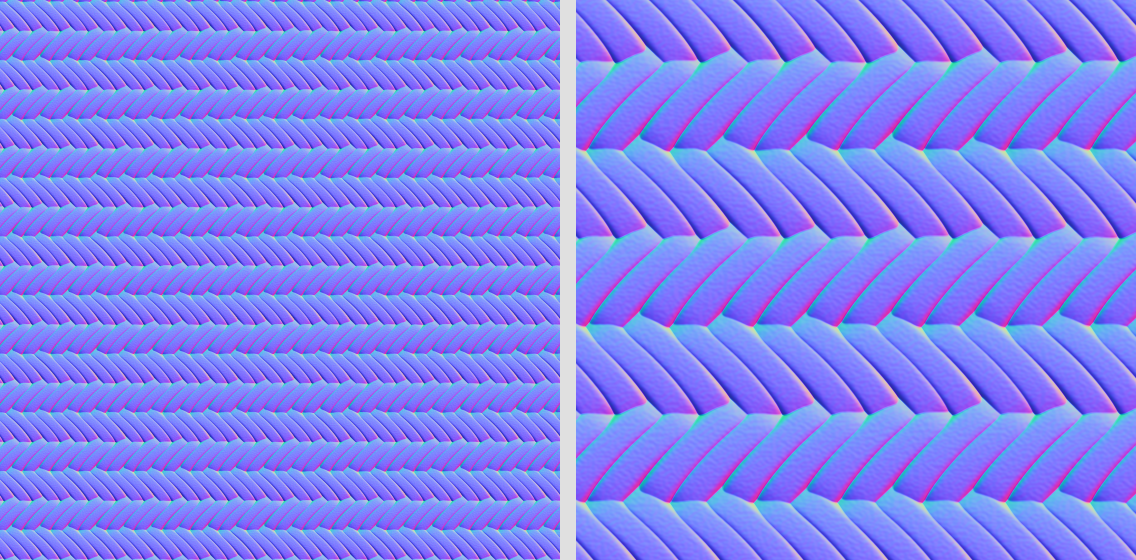
Left, the full canvas; right, a detail of the centre.
This texture map is drawn by a Shadertoy shader. Its source:

```glsl
// Tangent-space normal map of braided cord: rows of paired strands leaning in alternate directions.

float hash(vec2 p) {
    vec3 q = fract(p.xyx * vec3(0.1031, 0.1030, 0.0973));
    q += dot(q, q.yzx + 33.33);
    return fract((q.x + q.y) * q.z);
}

vec2 gradientAt(vec2 cell) {
    float angle = 6.2832 * hash(cell);
    return vec2(cos(angle), sin(angle));
}

float gradientNoise(vec2 p) {
    vec2 i = floor(p), f = p - i;
    vec2 w = f * f * f * (f * (f * 6.0 - 15.0) + 10.0);
    vec2 e = vec2(1.0, 0.0);
    float low = mix(dot(gradientAt(i), f), dot(gradientAt(i + e), f - e), w.x);
    float high = mix(dot(gradientAt(i + e.yx), f - e.yx), dot(gradientAt(i + 1.0), f - 1.0), w.x);
    return mix(low, high, w.y);
}

// Height of one strand; d is measured from its centre, lean is +1 or -1
float strandHeight(vec2 d, float lean, float slide) {
    vec2 axis = normalize(vec2(lean, 1.05));
    vec2 side = vec2(-lean * axis.y, abs(axis.x));
    float along = dot(d, axis) - slide;
    float across = (dot(d, side) + 0.13 * along * along - 0.018) / 0.17;
    float q = across * across;
    float tip = pow(along / 0.68, 2.0);
    float roundness = 0.009 * q + 0.03 * q * q * q * q;
    return -0.25 * d.y * d.y - roundness - 0.035 * tip * tip * tip * tip;
}

// Highest strand at p, where one unit is the height of a row
float braidHeight(vec2 p) {
    float top = -1e3;
    for (int j = -1; j <= 1; j++) {
        float row = floor(p.y) + float(j);
        float lean = 2.0 * mod(row, 2.0) - 1.0;
        float shift = 0.035 * (lean - 1.0);
        float nearest = floor((p.x - shift) / 0.477 + 0.5);
        for (int i = -2; i <= 2; i++) {
            float k = nearest + float(i);
            float pairSign = 1.0 - 2.0 * mod(k, 2.0);
            float jitter = hash(vec2(k, row) + 40.0) - 0.5;
            vec2 centre = vec2(k * 0.477 + shift + 0.03 * jitter, row + 0.5);
            float h = strandHeight(p - centre, lean, 0.06 * pairSign + 0.04 * jitter);
            top = max(top, h + 0.004 * pairSign + 0.006 * jitter);
        }
    }
    // Fine leathery grain
    return top + 0.0035 * gradientNoise(p * vec2(18.0, 25.0) + 50.0);
}

vec3 braidNormal(vec2 p) {
    vec2 e = vec2(0.014, 0.0);
    vec2 slope = vec2(braidHeight(p + e) - braidHeight(p - e),
                      braidHeight(p + e.yx) - braidHeight(p - e.yx)) / (2.0 * e.x);
    return normalize(vec3(-slope, 1.0));
}

void mainImage(out vec4 fragColor, in vec2 fragCoord) {
    // Average four samples to smooth the creases
    vec3 color = vec3(0.0);
    for (int s = 0; s < 4; s++) {
        vec2 offset = vec2(s % 2, s / 2) * 0.5 - 0.25;
        vec2 uv = (fragCoord + offset) / iResolution.xy;
        color += 0.125 * (braidNormal(uv * 19.08 - vec2(0.0, 0.06)) + 1.0);
    }
    fragColor = vec4(color, 1.0);
}
```
